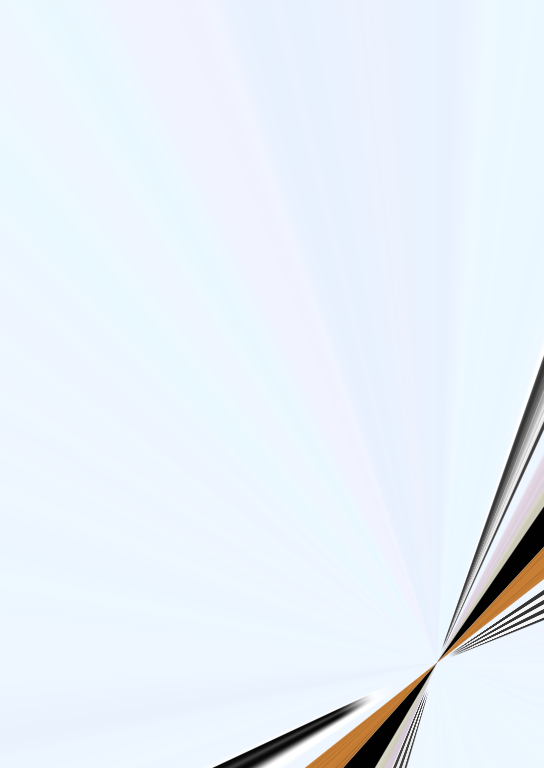
Reproduce this background procedurally as a WebGL 1 fragment shader.

```glsl
precision highp float;
uniform vec2 u_resolution;

// Lengths are in canvas heights, angles in degrees
const vec2 HUB = vec2(0.569, 0.137);
const vec3 PALE = vec3(0.935, 0.965, 1.0);
const vec3 CYAN = vec3(0.918, 0.976, 1.0);
const vec3 LAVENDER = vec3(0.943, 0.955, 0.995);
const vec3 BLUE = vec3(0.913, 0.947, 0.997);
const vec3 BLACK = vec3(0.004);
const vec3 BROWN = vec3(0.76, 0.48, 0.20);
const vec3 BEIGE = vec3(0.79, 0.78, 0.71);
const vec3 LILAC = vec3(0.84, 0.79, 0.84);
const float STREAK_DENSITY = 1.6;

float hash(float n) {
  return fract(sin(n * 127.1) * 43758.55);
}

float noise(float x) {
  float i = floor(x);
  float f = fract(x);
  return mix(hash(i), hash(i + 1.0), f * f * (3.0 - 2.0 * f));
}

// Angular interval with softened borders
float band(float a, float lo, float hi, float soft) {
  return smoothstep(lo - soft, lo + soft, a)
       * (1.0 - smoothstep(hi - soft, hi + soft, a));
}

// Soft angular glow around a centre direction
float glow(float a, float centre, float width) {
  float d = (a - centre) / width;
  return exp(-d * d);
}

vec3 backdrop(float a) {
  vec3 c = PALE;
  c = mix(c, CYAN, band(a, 72.0, 86.0, 4.0) * 0.7);
  c = mix(c, BLUE, band(a, 87.0, 108.5, 1.5));
  c = mix(c, LAVENDER, band(a, 94.5, 98.0, 2.0) * 0.6);
  c = mix(c, LAVENDER, band(a, 108.5, 117.0, 1.5));
  c = mix(c, CYAN, glow(a, 120.5, 2.8));
  c = mix(c, LAVENDER, glow(a, 125.5, 2.0) * 0.35);
  c = mix(c, CYAN, glow(a, 131.0, 3.5) * 0.9);
  c = mix(c, CYAN, glow(a, 169.0, 6.0) * 0.5);
  c = mix(c, BLUE, glow(a, 188.0, 6.0) * 0.7);
  c = mix(c, CYAN, band(a, 262.0, 345.0, 8.0) * 0.5);
  return c + (noise(a * 0.55) - 0.5) * 0.008;
}

void main() {
  vec2 p = gl_FragCoord.xy / u_resolution.y - HUB;
  float r = length(p);
  float a = mod(degrees(atan(p.y, p.x)) + 360.0, 360.0);
  float aa = degrees(0.8 / (u_resolution.y * max(r, 0.002)));
  float edge = max(aa, 0.12);
  float grain = noise(a * STREAK_DENSITY);
  vec3 col = backdrop(a);

  // Upper right: silver blade with dark rims
  float tip = smoothstep(0.015, 0.035, r);
  float silver = mix(0.30, 0.80, smoothstep(69.8, 67.6, a));
  silver = mix(silver, 0.97, glow(a, 66.7, 0.35));
  silver += (noise(a * 4.0) - 0.5) * 0.16;
  col = mix(col, vec3(1.0), glow(a, 71.2, 0.5) * tip);
  col = mix(col, vec3(silver), band(a, 65.3, 70.8, edge) * tip);
  col = mix(col, vec3(0.16), band(a, 69.9, 70.6, edge) * tip * 0.6);
  col = mix(col, vec3(0.24), band(a, 65.4, 66.1, edge) * tip);

  // Upper right: lilac, beige, black and brown fan
  col = mix(col, LILAC + grain * 0.06, band(a, 58.3, 62.8, max(edge, 0.5)));
  col = mix(col, BEIGE + grain * 0.06, band(a, 55.4, 58.5, max(edge, 0.4)));
  col = mix(col, BLACK, band(a, 47.3, 55.6, edge));
  col = mix(col, BROWN * (0.90 + 0.16 * grain), band(a, 38.1, 47.3, edge));

  // Upper right: thin dark and white stripes
  float wave = 0.5 + 0.5 * cos(radians((a - 33.4) * 95.0));
  float lines = mix(smoothstep(0.35, 0.75, wave), 0.45, smoothstep(0.5, 2.5, aa));
  vec3 stripe = mix(vec3(0.97), vec3(0.20), lines);
  col = mix(col, stripe, band(a, 21.8, 34.7, edge) * tip);

  // Lower left: dark glossy wedge fading to white
  float wedge = smoothstep(0.09, 0.15, r);
  float gloss = 0.03 + 0.20 * glow(a, 207.0, 0.7);
  gloss = mix(gloss, 1.0, smoothstep(208.6, 211.8, a));
  float shine = smoothstep(0.05, 0.11, r);
  col = mix(col, vec3(1.0), band(a, 204.4, 214.0, 0.8) * shine);
  col = mix(col, vec3(gloss), band(a, 205.1, 212.3, edge) * wedge);

  // Lower left: mirrored brown, black, beige and lilac fan
  col = mix(col, LILAC, band(a, 242.8, 246.8, max(edge, 0.5)));
  col = mix(col, BEIGE + grain * 0.06, band(a, 239.2, 243.4, max(edge, 0.4)));
  col = mix(col, BLACK, band(a, 228.2, 239.4, edge));
  col = mix(col, BROWN * (0.90 + 0.16 * grain), band(a, 218.5, 228.2, edge));

  // Lower left: narrow grey stripes
  float ripple = 0.5 + 0.5 * cos(radians((a - 248.0) * 130.0));
  float grey = mix(0.92, 0.25, smoothstep(0.25, 0.8, ripple));
  col = mix(col, vec3(grey), band(a, 246.8, 253.8, edge) * smoothstep(0.035, 0.06, r));

  gl_FragColor = vec4(clamp(col, 0.0, 1.0), 1.0);
}
```
